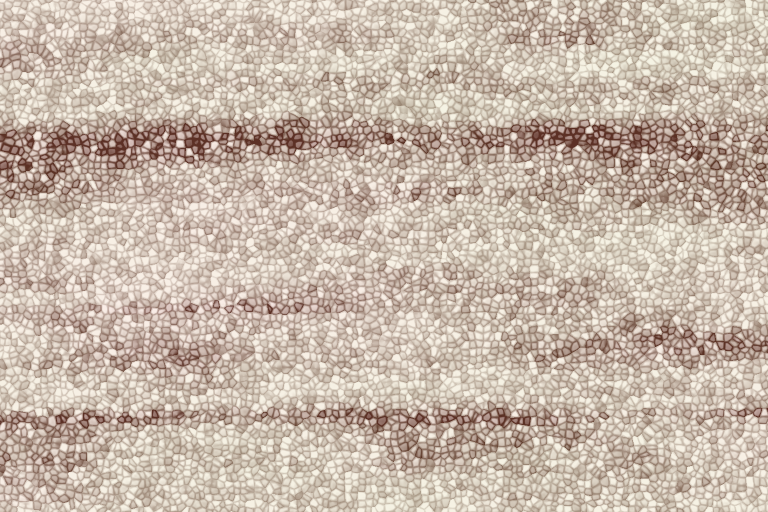
Write a Shadertoy shader that draws this texture.

```glsl
// Woven carpet of small rounded wool tufts in cream and beige, crossed by
// brown horizontal bands. Tufts are Voronoi cells; each takes its dye from
// stretched noise and soft bands, and dark seams separate neighbours.

const vec3 SEAM_BROWN = vec3(0.53, 0.42, 0.36);
const vec3 WOOL_CREAM = vec3(0.94, 0.90, 0.86);
const vec3 ROSE_SHIFT = vec3(0.012, -0.014, 0.008);
const float TUFTS_PER_HEIGHT = 74.0;
const int SAMPLES = 2;

vec2 hash2(vec2 p) {
    vec3 q = fract(p.xyx * vec3(0.1031, 0.1030, 0.0973));
    q += dot(q, q.yzx + 33.33);
    return fract((q.xx + q.yz) * q.zy);
}

float valueNoise(vec2 p) {
    vec2 i = floor(p), f = fract(p);
    f = f * f * (3.0 - 2.0 * f);
    float low = mix(hash2(i).x, hash2(i + vec2(1, 0)).x, f.x);
    float high = mix(hash2(i + vec2(0, 1)).x, hash2(i + vec2(1, 1)).x, f.x);
    return mix(low, high, f.y);
}

float fbm(vec2 p) {
    float sum = 0.0, weight = 0.533;
    for (int i = 0; i < 4; i++) {
        sum += weight * valueNoise(p);
        p = p * 2.03 + 19.7;
        weight *= 0.5;
    }
    return sum;
}

// Soft horizontal stripe around a height
float band(float y, float centre, float halfWidth) {
    float d = (y - centre) / halfWidth;
    return exp(-d * d);
}

// Amount of brown dye at a place on the carpet
float dyeAmount(vec2 p) {
    float y = p.y + 0.035 * (valueNoise(vec2(p.x * 2.2, 3.7)) - 0.5);
    float streak = smoothstep(0.3, 0.72, fbm(p * vec2(2.4, 24.0)));
    float patches = smoothstep(0.28, 0.7, fbm(p * vec2(3.5, 9.0) + 17.0));
    float leftSide = 1.0 - smoothstep(0.45, 0.75, p.x);

    float dye = 0.03 + 0.24 * streak * (0.4 + patches);
    dye += 0.55 * band(y, 0.735, 0.032) * (0.55 + 0.7 * patches);
    dye += 0.34 * band(y, 0.675, 0.095) * (0.5 + 0.8 * streak);
    dye += 0.30 * band(y, 0.965, 0.045) * patches;
    dye += 0.45 * band(y, 0.405, 0.009) * leftSide * (0.3 + streak);
    dye += 0.42 * band(y, 0.325, 0.038) * patches;
    dye += 0.65 * band(y, 0.193, 0.013) * (0.45 + 0.7 * streak);
    dye += 0.36 * band(y, 0.135, 0.050) * patches;
    return dye;
}

// Nearest tuft: xy = its centre, z = gap between the two nearest distances
vec3 nearestTuft(vec2 p) {
    vec2 cell = floor(p), centre = p;
    float first = 9.0, second = 9.0;
    for (int j = -1; j <= 1; j++) {
        for (int i = -1; i <= 1; i++) {
            vec2 id = cell + vec2(i, j);
            vec2 seed = id + 0.5 + 0.86 * (hash2(id) - 0.5);
            float d = length(p - seed);
            if (d < first) {
                second = first;
                first = d;
                centre = seed;
            } else {
                second = min(second, d);
            }
        }
    }
    return vec3(centre, second - first);
}

vec3 carpet(vec2 p) {
    // Uneven packing of the pile
    vec2 grid = p * TUFTS_PER_HEIGHT;
    grid += 0.5 * vec2(valueNoise(grid * 0.4), valueNoise(grid * 0.4 + 41.0));
    vec3 tuft = nearestTuft(grid);
    vec2 rnd = hash2(floor(tuft.xy * 16.0) + 7.0);
    float dye = dyeAmount(tuft.xy / TUFTS_PER_HEIGHT) * mix(0.6, 1.4, rnd.y);

    // Rounded tuft lit from the upper left, with a deeper seam where dyed
    float dome = smoothstep(0.0, 0.5, tuft.z);
    float slope = dot(grid - tuft.xy, vec2(-0.5, 0.86));
    float tone = 0.94 + 0.20 * (rnd.x - 0.5) + 0.07 * slope;
    tone -= dye * (0.09 + 0.19 * rnd.y);
    tone -= (1.0 - dome) * (0.14 + 0.26 * dye);
    tone += 0.05 * (valueNoise(grid * 2.6) - 0.5);

    float level = (tone - SEAM_BROWN.r) / (WOOL_CREAM.r - SEAM_BROWN.r);
    vec3 wool = mix(SEAM_BROWN, WOOL_CREAM, clamp(level, -0.45, 1.08));
    float rosiness = 1.6 * dye + 1.6 * (fbm(p * vec2(2.0, 5.0) + 5.0) - 0.5) - 0.5;
    return wool + ROSE_SHIFT * clamp(rosiness, -1.0, 1.2);
}

void mainImage(out vec4 fragColor, in vec2 fragCoord) {
    vec3 sum = vec3(0.0);
    for (int j = 0; j < SAMPLES; j++) {
        for (int i = 0; i < SAMPLES; i++) {
            vec2 offset = (vec2(i, j) + 0.5) / float(SAMPLES) - 0.5;
            sum += carpet((fragCoord + offset) / iResolution.y);
        }
    }
    fragColor = vec4(sum / float(SAMPLES * SAMPLES), 1.0);
}
```
